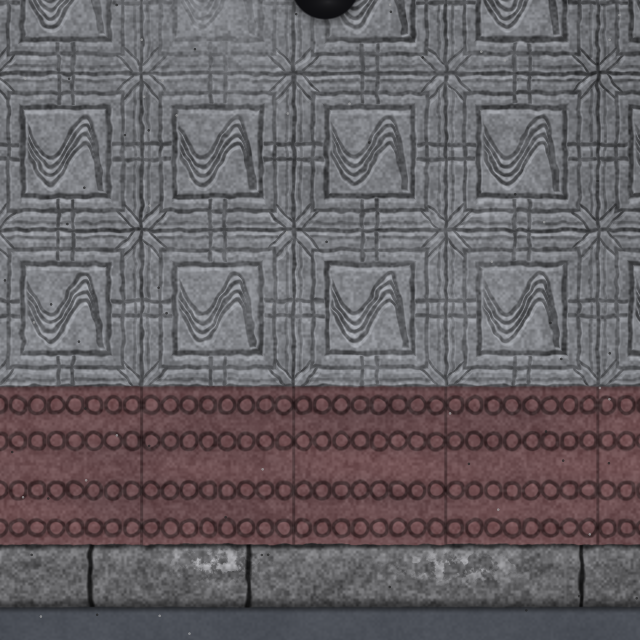
Reproduce this texture procedurally as a Shadertoy shader.

```glsl
// Draws embossed grey paving tiles above a red studded strip, a stone kerb and a road.

float hash(vec2 p) {
    vec3 h = fract(vec3(p.xyx) * 0.1031);
    h += dot(h, h.yzx + 33.33);
    return fract((h.x + h.y) * h.z);
}

float noise(vec2 p) {
    vec2 i = floor(p), f = fract(p);
    f = f * f * (3.0 - 2.0 * f);
    return mix(mix(hash(i), hash(i + vec2(1, 0)), f.x),
               mix(hash(i + vec2(0, 1)), hash(i + vec2(1, 1)), f.x), f.y);
}

float fbm(vec2 p) {
    float sum = 0.0, amp = 0.5;
    for (int i = 0; i < 4; i++) {
        sum += amp * noise(p);
        p = mat2(1.6, 1.2, -1.2, 1.6) * p + 7.3;
        amp *= 0.5;
    }
    return sum;
}

// Soft stroke of half width w around distance zero
float stroke(float d, float w) {
    return 1.0 - smoothstep(w * 0.4, w + 0.009, abs(d));
}

// Height of the S-shaped ornament across one tile
float wave(float x) {
    float fall = max(x - 0.13, 0.0);
    return 0.06 + 0.13 * sin((x - 0.015) * 13.6) - 25.0 * fall * fall;
}

// Engraved depth of a tile, q in -0.5..0.5
float engraving(vec2 q) {
    vec2 a = abs(q);
    float m = max(a.x, a.y), n = min(a.x, a.y);
    float outside = smoothstep(0.29, 0.31, m);
    float border = smoothstep(0.36, 0.38, m);
    float g = stroke(m - 0.5, 0.011);
    g = max(g, stroke(m - 0.283, 0.017));
    g = max(g, 0.8 * stroke(m - 0.375, 0.012));
    g = max(g, 0.5 * stroke(m - 0.455, 0.007) * step(n, 0.40));
    g = max(g, 0.85 * stroke(abs(a.x - a.y) - 0.047, 0.010) * border);
    g = max(g, 0.8 * stroke(n - 0.048, 0.012) * outside);

    // Parallel strands of the ornament
    float inside = 1.0 - smoothstep(0.24, 0.26, m);
    float slope = (wave(q.x + 0.005) - wave(q.x - 0.005)) * 100.0;
    float scale = inversesqrt(1.0 + slope * slope);
    for (int i = 0; i < 4; i++) {
        float offset = 0.035 - 0.057 * float(i);
        g = max(g, 0.95 * inside * stroke((q.y - wave(q.x) - offset) * scale, 0.010));
    }
    return g;
}

vec3 pavingTiles(vec2 p, float grain) {
    vec2 cell = (p - vec2(0.2214, 0.3958)) / vec2(0.2376, 0.2448);
    vec2 q = fract(cell) - 0.5;
    q += (vec2(noise(p * 75.0), noise(p * 75.0 + 40.0)) - 0.5) * 0.018;
    float groove = engraving(q);
    float litEdge = engraving(q + vec2(-0.008, 0.028)) * (1.0 - groove);
    float m = max(abs(q.x), abs(q.y));

    // Worn patch at the upper left smooths the relief
    float worn = exp(-dot((p - vec2(0.33, 0.96)) * vec2(7, 11), (p - vec2(0.33, 0.96)) * vec2(7, 11)));
    float relief = (1.0 - 0.75 * worn) * (0.75 + 0.5 * noise(p * 22.0));
    float tone = 0.455 + 0.06 * (fbm(p * 7.0) - 0.45) + 0.03 * worn;
    tone += 0.035 * smoothstep(0.95, 0.45, p.y) - 0.035 * smoothstep(0.8, 1.0, p.x);
    tone += 0.03 * (1.0 - smoothstep(0.24, 0.27, m));
    tone += relief * (0.10 * litEdge - 0.19 * groove) + 0.19 * grain;
    return tone * vec3(0.985, 1.0, 1.035);
}

vec3 studdedStrip(vec2 p, float grain) {
    vec3 col = mix(vec3(0.37, 0.275, 0.285), vec3(0.48, 0.345, 0.35), fbm(p * vec2(5, 14)));
    float u = (p.x - 0.2214) / 0.2376;
    float dx = (fract(u * 8.0) - 0.5) * 0.0297;
    for (int i = 0; i < 4; i++) {
        float row = 0.367 - 0.064 * float(i) + (i == 1 ? 0.008 : i == 2 ? -0.005 : 0.0);
        float dy = p.y - row;
        float d = length(vec2(dx, dy)) + 0.003 * (noise(p * 90.0) - 0.5);
        col *= 1.0 - 0.12 * exp(-dy * dy * 4000.0);
        col *= 1.0 - 0.36 * (1.0 - smoothstep(0.001, 0.005, abs(d - 0.0125)));
        col += vec3(0.055, 0.035, 0.035) * (1.0 - smoothstep(0.008, 0.011, d)) * (1.0 + dy * 40.0);
    }
    float seam = abs(fract(u + 0.5) - 0.5) * 0.2376;
    col *= 1.0 - 0.28 * (1.0 - smoothstep(0.001, 0.0035, seam));
    col *= 1.0 - 0.25 * smoothstep(0.385, 0.396, p.y);
    return col + 0.13 * grain;
}

vec3 kerb(vec2 p, float grain) {
    float wobble = 0.006 * (noise(p * 60.0) - 0.5);
    float joint = min(abs(p.x - 0.142 + wobble), min(abs(p.x - 0.388 + wobble), abs(p.x - 0.909 + wobble)));
    float tone = 0.37 + 0.14 * (fbm(p * 25.0) - 0.45) + 0.25 * grain;
    tone += 0.06 * smoothstep(0.11, 0.135, p.y);

    // Pale scuffs on the upper face
    vec2 s = (p - vec2(0.71, 0.113)) * vec2(11, 45), t = (p - vec2(0.34, 0.118)) * vec2(16, 40);
    float scuff = exp(-dot(s, s)) + exp(-dot(t, t));
    tone += 0.28 * scuff * smoothstep(0.42, 0.62, fbm(p * 80.0));
    tone *= 0.55 + 0.45 * smoothstep(0.051, 0.070, p.y);
    tone *= 1.0 - 0.65 * smoothstep(0.139, 0.149, p.y + wobble);
    tone *= 0.25 + 0.75 * smoothstep(0.001, 0.006, joint);
    return tone * vec3(1.0, 1.0, 1.02);
}

void mainImage(out vec4 fragColor, in vec2 fragCoord) {
    vec2 p = fragCoord / iResolution.xy;
    float grain = 0.6 * (noise(p * 240.0) - 0.5) + 0.5 * (noise(p * 120.0 + 9.0) - 0.5);
    float ragged = 0.007 * (fbm(p * 45.0) - 0.47);

    // Stack the layers from the road upward
    vec3 col = vec3(0.29, 0.305, 0.335) + 0.05 * (fbm(p * 12.0) - 0.45) + 0.04 * grain;
    col *= 0.5 + 0.5 * smoothstep(0.053, 0.040, p.y);
    col = mix(col, kerb(p, grain), smoothstep(0.050, 0.053, p.y + ragged * 0.4));
    col = mix(col, studdedStrip(p, grain), smoothstep(0.148, 0.151, p.y + ragged));
    col = mix(col, pavingTiles(p, grain), smoothstep(0.394, 0.398, p.y + ragged * 0.4));

    // Sparse pale and dark specks
    vec2 id = floor(p * 70.0);
    vec2 spot = vec2(hash(id + 3.0), hash(id + 17.0)) * 0.6 + 0.2;
    float speck = step(0.985, hash(id)) * (1.0 - smoothstep(0.08, 0.2, length(fract(p * 70.0) - spot)));
    col = mix(col, vec3(hash(id + 31.0) > 0.5 ? 0.62 : 0.14), 0.7 * speck);

    // Black round foot at the top edge
    float foot = length(p - vec2(0.508, 1.023)) - 0.053;
    col *= 1.0 - 0.3 * (1.0 - smoothstep(0.0, 0.015, foot));
    vec3 rubber = vec3(0.05, 0.05, 0.06) + 0.10 * exp(-length((p - vec2(0.513, 0.997)) * vec2(60, 120)));
    col = mix(rubber, col, smoothstep(-0.002, 0.002, foot));
    fragColor = vec4(clamp(col, 0.0, 1.0), 1.0);
}
```
